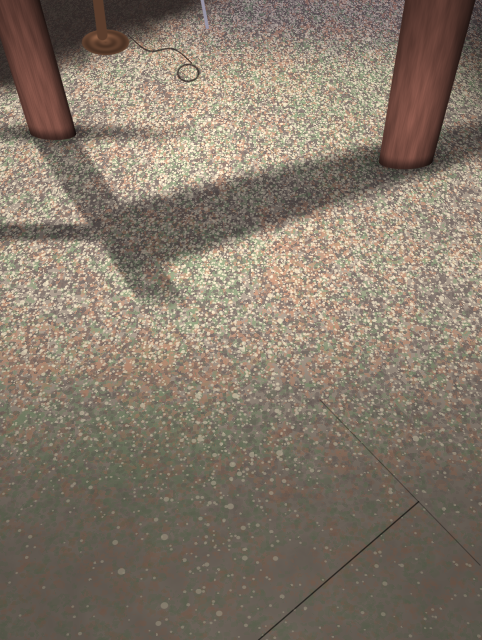
Give the GLSL for this texture, as a WebGL 2 fragment shader.

```glsl
#version 300 es
precision highp float;
uniform vec2 u_resolution;
out vec4 outColor;

const vec3 FLOOR = vec3(0.70, 0.64, 0.58);
const vec3 MOSS = vec3(0.56, 0.63, 0.49);
const vec3 RUST = vec3(0.79, 0.59, 0.48);
const vec3 SOOT = vec3(0.47, 0.42, 0.40);
const vec3 CREAM = vec3(0.98, 0.92, 0.80);
const vec3 PILLAR = vec3(0.45, 0.29, 0.25);
const vec3 DARK = vec3(0.15, 0.12, 0.115);
const vec3 COOL = vec3(0.60, 0.59, 0.66);
const vec3 BRONZE = vec3(0.44, 0.30, 0.22);
const vec3 SHADE = vec3(0.55, 0.55, 0.57);
const float HORIZON = 1.6;

vec2 hash2(vec2 p) {
  vec3 h = fract(p.xyx * vec3(0.1031, 0.1030, 0.0973));
  h += dot(h, h.yzx + 33.33);
  return fract((h.xx + h.yz) * h.zy);
}

// Nearest cell: distance, then two random values of that cell
vec3 cells(vec2 q) {
  vec2 base = floor(q);
  vec3 best = vec3(9.0);
  for (int j = -1; j <= 1; j++)
    for (int i = -1; i <= 1; i++) {
      vec2 id = base + vec2(i, j);
      float d = length(id + 0.15 + 0.7 * hash2(id) - q);
      if (d < best.x) best = vec3(d, hash2(id + 71.7));
    }
  return best;
}

float waves(vec2 p) {
  float sum = 0.0, amp = 0.5;
  for (int i = 0; i < 4; i++) {
    sum += amp * sin(p.x + 1.7 * sin(p.y)) * sin(p.y + 1.3 * cos(p.x));
    p = mat2(1.5, 1.1, -1.1, 1.5) * p + 2.3;
    amp *= 0.6;
  }
  return sum;
}

float blob(vec2 p, float x, float y, float rx, float ry) {
  vec2 d = (p - vec2(x, y)) / vec2(rx, ry);
  return exp(-dot(d, d));
}

float band(float x, float lo, float hi, float soft) {
  return smoothstep(lo - soft, lo + soft, x) * (1.0 - smoothstep(hi - soft, hi + soft, x));
}

float stroke(vec2 p, vec2 a, vec2 b, float w, float px) {
  vec2 d = b - a;
  float t = clamp(dot(p - a, d) / dot(d, d), 0.0, 1.0);
  return 1.0 - smoothstep(w - px, w + px, length(p - a - d * t));
}

// Leaning round post with streaks and a curved foot
vec3 post(vec3 col, vec2 p, float topX, vec2 foot, vec2 width, float px) {
  float t = (1.0 - p.y) / (1.0 - foot.y);
  float w = mix(width.x, width.y, t);
  float a = (p.x - mix(topX, foot.x, t)) / w;
  float rise = p.y - foot.y + 0.3 * w * sqrt(max(1.0 - a * a, 0.0));
  float mask = smoothstep(-px, px, (1.0 - abs(a)) * w) * smoothstep(-px, px, rise);
  float streak = waves(vec2(a * 7.0 + foot.x * 40.0, p.y * 20.0));
  float shade = (1.0 - 0.5 * pow(abs(a + 0.12), 3.0)) * (1.0 + 0.2 * streak);
  shade *= mix(0.75, 1.08, smoothstep(0.0, 0.6, t)) * mix(0.5, 1.0, smoothstep(0.0, 0.02, rise));
  col *= 1.0 - 0.5 * blob(p, foot.x, foot.y, w * 1.4, 0.018);
  return mix(col, PILLAR * shade, mask);
}

void main() {
  vec2 p = gl_FragCoord.xy / u_resolution.y;
  float px = 0.8 / u_resolution.y;
  float depth = 1.0 / (HORIZON - p.y);
  vec2 ground = vec2((p.x - 0.37) * depth, 1.15 * log(depth));
  float grain = depth / u_resolution.y;

  // Paint regions
  float drift = waves(p * 22.0);
  float clump = 0.3 * waves(p * 65.0);
  float moss = 0.17 + clump + 0.3 * drift + 0.5 * blob(p, 0.21, 0.30, 0.17, 0.10)
    + 0.35 * blob(p, 0.30, 0.57, 0.12, 0.06) + 0.3 * blob(p, 0.50, 0.85, 0.15, 0.09);
  float rust = 0.14 - clump + 0.3 * waves(p * 19.0 + 8.0) + 0.4 * blob(p, 0.47, 0.57, 0.06, 0.10)
    + 0.4 * blob(p, 0.26, 0.42, 0.10, 0.05) + 0.3 * blob(p, 0.36, 0.88, 0.10, 0.06)
    + 0.3 * blob(p, 0.04, 0.45, 0.09, 0.07);
  float far = smoothstep(0.05, 0.55, p.y);
  vec3 col = FLOOR * (1.0 + 0.07 * drift);

  // Flecks of moss, rust and soot
  for (int i = 0; i < 3; i++) {
    float freq = 100.0 + 60.0 * float(i);
    vec2 q = ground * freq;
    vec3 c = cells(q + 0.4 * waves(q * 0.8) + 17.0 * float(i));
    float fleck = 1.0 - smoothstep(0.35, 0.62 + freq * grain, c.x);
    fleck *= mix(0.5, 1.0, far);
    col = mix(col, MOSS, 0.6 * fleck * step(c.y, moss));
    col = mix(col, RUST, 0.6 * fleck * step(c.z, rust));
    col = mix(col, SOOT, 0.7 * fleck * far * step(0.72, fract(c.y * 7.0 + c.z)));
  }

  // Cream spatter, dense far off, sparse nearby
  float density = mix(0.02, 0.30 + 0.15 * drift, smoothstep(0.15, 0.66, p.y));
  float spill = blob(p, 0.35, 0.22, 0.08, 0.22);
  for (int i = 0; i < 4; i++) {
    float freq = 85.0 + 55.0 * float(i);
    vec3 c = cells(ground * freq + 31.0 * float(i) + 5.0);
    float radius = 0.13 + 0.20 * c.z, soft = freq * grain;
    float drop = 1.0 - smoothstep(radius - 0.6 * soft, radius + soft, c.x);
    float chance = i == 0 ? 0.12 * density + 0.14 * spill : density + 0.05 * spill;
    col = mix(col, CREAM, 0.72 * drop * step(c.y, chance));
  }

  // Pool of light
  float light = mix(0.61, 0.96, smoothstep(0.15, 0.60, p.y));
  light += 0.17 * blob(p, 0.32, 0.77, 0.24, 0.13) + 0.12 * blob(p, 0.36, 0.54, 0.32, 0.13);
  light *= 1.0 - 0.15 * blob(p, 0.0, 0.0, 0.30, 0.25) - 0.15 * blob(p, 0.75, 0.0, 0.25, 0.35);
  light *= 1.0 - 0.5 * blob(p, 0.76, 0.93, 0.08, 0.11);

  // Cast shadows
  float seam = p.y - 0.759 + 1.52 * (p.x - 0.065);
  float wide = band(p.y, 0.498 + 0.345 * p.x, 0.636 + 0.2335 * p.x, 0.014);
  wide *= smoothstep(-0.01, 0.02, seam);
  float slant = band(seam, 0.0, 0.11, 0.006) * band(p.y, 0.53, 0.79, 0.02);
  float low = band(p.y, 0.624, 0.650, 0.006) * (1.0 - smoothstep(0.13, 0.22, p.x));
  float high = band(p.y, 0.782, 0.802, 0.008) * (1.0 - smoothstep(0.15, 0.36, p.x));
  float shadow = max(max(wide, slant * 0.75), max(low, high * 0.8));
  col *= light * mix(vec3(1.0), SHADE, shadow);

  // Back edge: cool haze on the right, gloom on the left
  float back = smoothstep(0.88, 0.98, p.y + 0.02 * drift);
  col = mix(col, col * COOL * 1.2, back * smoothstep(0.2, 0.4, p.x));
  float gloom = smoothstep(-0.02, 0.04, p.y - 0.85 - 0.38 * p.x + 0.02 * drift);
  col = mix(col, DARK, 0.88 * gloom * (1.0 - smoothstep(0.28, 0.42, p.x)));

  // Floor joints
  col *= 1.0 - 0.65 * stroke(p, vec2(0.404, 0.0), vec2(0.654, 0.216), 0.001, px);
  col *= 1.0 - 0.35 * stroke(p, vec2(0.50, 0.375), vec2(0.75, 0.117), 0.0007, px);

  // Lamp foot, stand leg and cable
  vec2 lamp = (p - vec2(0.165, 0.934)) / vec2(0.037, 0.020);
  float rings = 0.75 + 0.1 * sin(length(lamp) * 14.0) + 0.5 * blob(lamp, -0.2, 0.4, 0.5, 0.35);
  col = mix(col, BRONZE * rings, 1.0 - smoothstep(0.95, 1.05, length(lamp)));
  col = mix(col, BRONZE * 0.8, stroke(p, vec2(0.160, 0.945), vec2(0.153, 1.0), 0.008, px));
  col = mix(col, COOL, stroke(p, vec2(0.316, 1.0), vec2(0.324, 0.957), 0.0025, px));
  float cable = abs(p.y - 1.01 + 0.35 * p.x - 0.008 * sin(p.x * 75.0));
  cable += 9.0 * max(abs(p.x - 0.25) - 0.05, 0.0);
  cable = min(cable, abs(length((p - vec2(0.294, 0.886)) * vec2(0.8, 1.0)) - 0.013));
  col = mix(col, DARK, 0.75 * (1.0 - smoothstep(0.0, 2.0 * px, cable)));

  // Posts
  col = post(col, p, 0.022, vec2(0.083, 0.792), vec2(0.040, 0.036), px);
  col = post(col, p, 0.688, vec2(0.634, 0.748), vec2(0.055, 0.042), px);
  outColor = vec4(clamp(col, 0.0, 1.0), 1.0);
}
```
